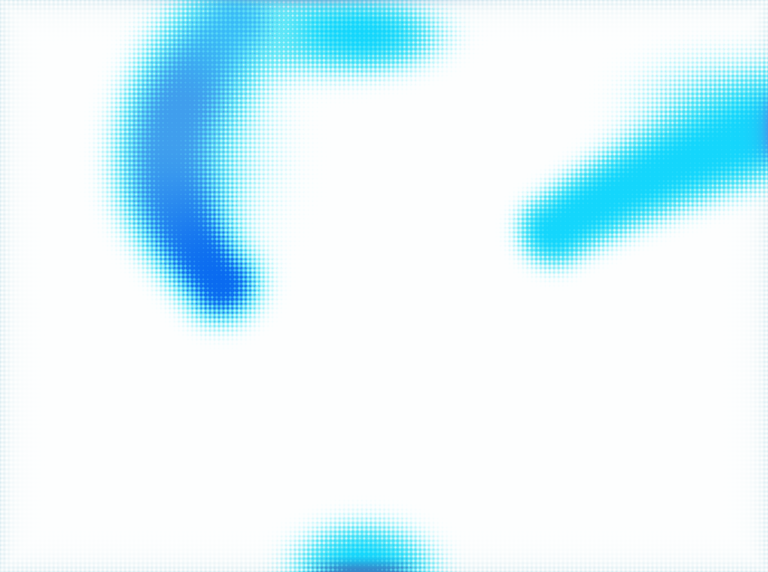
Reproduce this background procedurally as a Shadertoy shader.

```glsl
// Soft blue and cyan brush strokes on white, under a fine halftone screen.
// Each stroke is a blurred quadratic curve or ellipse whose ink density
// is modulated by the dots, then coloured from white through cyan to its tone.

const vec3 PAPER = vec3(0.992, 0.996, 0.996);
const vec3 CYAN = vec3(0.40, 0.91, 0.97);
const vec3 AQUA = vec3(0.08, 0.84, 0.99);
const vec3 AZURE = vec3(0.25, 0.62, 0.93);
const vec3 DEEP_BLUE = vec3(0.04, 0.42, 0.94);
const float DOTS_PER_HEIGHT = 128.0;

float hash(vec2 p) {
    return fract(sin(dot(p, vec2(127.1, 311.7))) * 43758.5453);
}

// Returns the distance to a quadratic curve and the nearest parameter.
vec2 curveDistance(vec2 p, vec2 a, vec2 b, vec2 c) {
    const int STEPS = 20;
    vec2 nearest = vec2(1e3, 0.0);
    vec2 start = a;
    for (int i = 1; i <= STEPS; i++) {
        float t = float(i) / float(STEPS);
        vec2 end = mix(mix(a, b, t), mix(b, c, t), t);
        vec2 span = end - start;
        float h = clamp(dot(p - start, span) / dot(span, span), 0.0, 1.0);
        float d = length(p - start - span * h);
        if (d < nearest.x) nearest = vec2(d, t + (h - 1.0) / float(STEPS));
        start = end;
    }
    return nearest;
}

float softFalloff(float d, float width) {
    return exp(-d * d / (width * width));
}

float softEllipse(vec2 p, vec2 center, vec2 radii) {
    return softFalloff(length((p - center) / radii), 1.0);
}

// Dots show most in the half tones and stay faint in solid ink.
float halftone(float density, float dots) {
    float d = clamp(density, 0.0, 1.0);
    return clamp(d + dots * d * (1.25 - d), 0.0, 1.0);
}

vec3 layInk(vec3 base, vec3 tone, float density) {
    vec3 tinted = mix(base, CYAN, smoothstep(0.03, 0.55, density));
    return mix(tinted, tone, smoothstep(0.35, 0.95, density));
}

void mainImage(out vec4 fragColor, in vec2 fragCoord) {
    vec2 p = fragCoord / iResolution.y;
    float aspect = iResolution.x / iResolution.y;

    // Square dot screen with slightly uneven ink
    vec2 grid = p * DOTS_PER_HEIGHT;
    vec2 wave = cos(6.28318 * grid);
    float dots = 0.32 * (wave.x + wave.y);
    dots *= 0.85 + 0.3 * hash(floor(grid));
    vec3 color = PAPER;

    // Faint frame of dots
    vec2 inset = min(p, vec2(aspect, 1.0) - p);
    float frame = 0.13 * exp(-min(inset.x, inset.y) / 0.018);
    color = mix(color, vec3(0.45, 0.72, 0.80), halftone(frame, dots * 1.4));

    // Cyan bridge and spot along the top
    float bridge = 0.48 * softEllipse(p, vec2(0.50, 0.95), vec2(0.19, 0.085));
    float spot = 0.60 * softEllipse(p, vec2(0.655, 0.937), vec2(0.105, 0.055));
    color = layInk(color, AQUA, halftone(bridge + spot, dots));

    // Blue arc with a pale glow inside its bend
    vec2 arc = curveDistance(p, vec2(0.385, 0.505), vec2(0.20, 0.73), vec2(0.41, 0.96));
    float arcWidth = mix(0.064, 0.087, smoothstep(0.0, 0.4, arc.y));
    float arcInk = softFalloff(arc.x, arcWidth) * mix(1.0, 0.80, smoothstep(0.65, 1.0, arc.y));
    float glow = 0.16 * softEllipse(p, vec2(0.42, 0.73), vec2(0.12, 0.19));
    vec3 arcTone = mix(DEEP_BLUE, AZURE, smoothstep(0.0, 0.55, arc.y));
    arcTone = mix(arcTone, vec3(0.22, 0.73, 0.97), smoothstep(0.7, 1.0, arc.y));
    color = layInk(color, arcTone, halftone(arcInk + glow * (1.0 - arcInk), dots));

    // Aqua stroke leaving on the right, with a haze above it
    vec2 sweep = curveDistance(p, vec2(0.97, 0.598), vec2(1.14, 0.71), vec2(1.38, 0.785));
    float sweepInk = softFalloff(sweep.x, mix(0.057, 0.080, sweep.y));
    float haze = 0.26 * softEllipse(p, vec2(1.25, 0.83), vec2(0.16, 0.09));
    float sideEdge = exp(-(aspect - p.x) / 0.014) * softFalloff(p.y - 0.77, 0.09);
    vec3 sweepTone = mix(AQUA, AZURE, sideEdge);
    color = layInk(color, sweepTone, halftone(sweepInk + haze * (1.0 - sweepInk), dots));

    // Spot rising from the bottom, bluer at the rim
    float rise = softEllipse(p, vec2(0.635, 0.0), vec2(0.105, 0.073));
    vec3 riseTone = mix(AZURE * 0.85, AQUA, smoothstep(0.0, 0.032, p.y));
    color = layInk(color, riseTone, halftone(rise, dots));

    // Grey blue rim along the top
    float topRim = exp(-(1.0 - p.y) / 0.008) * softFalloff(p.x - 0.54, 0.20);
    color = mix(color, vec3(0.42, 0.62, 0.82), 0.65 * topRim);

    fragColor = vec4(color, 1.0);
}
```
